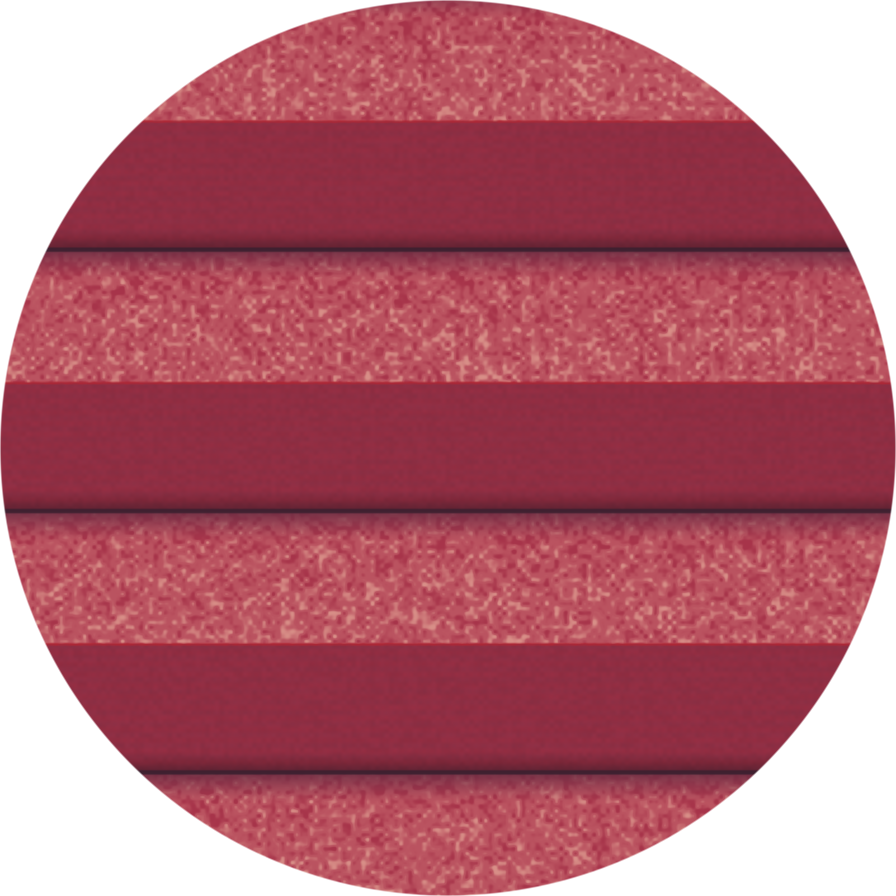
A three.js fragment shader for this texture:

```glsl
// Round swatch of a pleated fabric blind on white: shaded smooth folds alternate
// with lit, grainy woven folds. A vertical repeat gives the pleat phase; value
// noise and sine rows give the weave, and a circle distance cuts the swatch.
#define PLEAT 0.2917        // height of one dark and light pair
#define FIRST_FOLD 0.1357   // first lit-to-dark edge, from the top
#define DARK_PART 0.490     // share of a pleat that is in shade
#define GRAIN 190.0         // woven grains across the canvas
#define GRAIN_CONTRAST 1.15
#define RIB_ROWS 82.0       // faint rows on the shaded folds
#define SOFT 0.0013         // half width of smoothed edges
#define RADIUS 0.4995

varying vec2 vUv;

const vec3 SHADE = vec3(0.550, 0.176, 0.256);
const vec3 LIT_LOW = vec3(0.655, 0.205, 0.290);
const vec3 LIT_MID = vec3(0.730, 0.325, 0.375);
const vec3 LIT_HIGH = vec3(0.845, 0.560, 0.530);
const vec3 SEAM = vec3(0.235, 0.125, 0.185);
const vec3 SEAM_GLOW = vec3(0.470, 0.190, 0.280);
const vec3 LIP = vec3(0.690, 0.150, 0.205);

float hash(vec2 p) {
  return fract(sin(dot(p, vec2(127.1, 311.7))) * 43758.5453);
}

float noise(vec2 p) {
  vec2 i = floor(p);
  vec2 f = fract(p);
  f = f * f * (3.0 - 2.0 * f);
  return mix(mix(hash(i), hash(i + vec2(1.0, 0.0)), f.x),
             mix(hash(i + vec2(0.0, 1.0)), hash(i + vec2(1.0, 1.0)), f.x), f.y);
}

// Soft line of half width w around zero
float line(float d, float w) {
  return 1.0 - smoothstep(w - SOFT, w + SOFT, abs(d));
}

// Bright loops of yarn with a slight knit grid; depth runs 0 to 1 down the fold
vec3 litFabric(vec2 p, float depth) {
  float fine = noise(p * GRAIN) - 0.5;
  float coarse = noise(p * GRAIN * 0.5 + 17.0) - 0.5;
  float knit = sin(p.x * GRAIN * 2.6) * sin(p.y * GRAIN * 2.3);
  float light = 0.40 + 0.14 * smoothstep(0.0, 0.7, depth);
  light += GRAIN_CONTRAST * (0.70 * fine + 0.22 * coarse + 0.05 * knit);
  vec3 color = mix(LIT_LOW, LIT_MID, smoothstep(0.05, 0.5, light));
  color = mix(color, LIT_HIGH, smoothstep(0.52, 1.02, light));
  // Shadow cast by the fold above
  float shadow = 1.0 - smoothstep(0.0, 0.24, depth);
  return mix(color, SEAM_GLOW, 0.75 * shadow);
}

// Smooth cloth with faint dotted rows, darkening towards the seam
vec3 shadedFabric(vec2 p, float depth) {
  float row = sin(p.y * RIB_ROWS * 6.28318);
  float dots = sin(p.x * GRAIN * 4.0 + floor(p.y * RIB_ROWS) * 2.4);
  float grain = noise(p * GRAIN + 53.0) - 0.5;
  vec3 color = SHADE * (1.02 + 0.06 * grain);
  color += vec3(0.014, -0.004, -0.006) * row * (0.7 + 0.3 * dots);
  return color * (1.0 - 0.22 * smoothstep(0.82, 1.0, depth));
}

void main() {
  vec2 p = vUv;
  float down = 1.0 - p.y - FIRST_FOLD;
  float phase = fract(down / PLEAT);

  // Signed distances, in canvas units, to the two edges of the pleat
  float toSeam = (phase - DARK_PART) * PLEAT;
  float toLip = (phase - step(0.5, phase)) * PLEAT;

  vec3 shaded = shadedFabric(p, phase / DARK_PART);
  vec3 lit = litFabric(p, (phase - DARK_PART) / (1.0 - DARK_PART));
  float inLit = smoothstep(-SOFT, SOFT, toSeam);
  inLit *= 1.0 - smoothstep(-SOFT, SOFT, phase > 0.5 ? toLip : -1.0);
  vec3 color = mix(shaded, lit, inLit);

  // Red lip with small specks at the front edge, dark line in the seam
  float speck = 0.55 + 0.35 * noise(vec2(p.x * GRAIN, floor(down / PLEAT)));
  color = mix(color, LIP, speck * line(toLip, 0.0015));
  color = mix(color, SEAM, 0.92 * line(toSeam, 0.0024));
  color = mix(color, SEAM, 0.40 * exp(-abs(toSeam) / 0.005));

  // Circular cut on white
  float outside = smoothstep(-SOFT, SOFT, length(p - 0.5) - RADIUS);
  gl_FragColor = vec4(mix(color, vec3(1.0), outside), 1.0);
}
```
